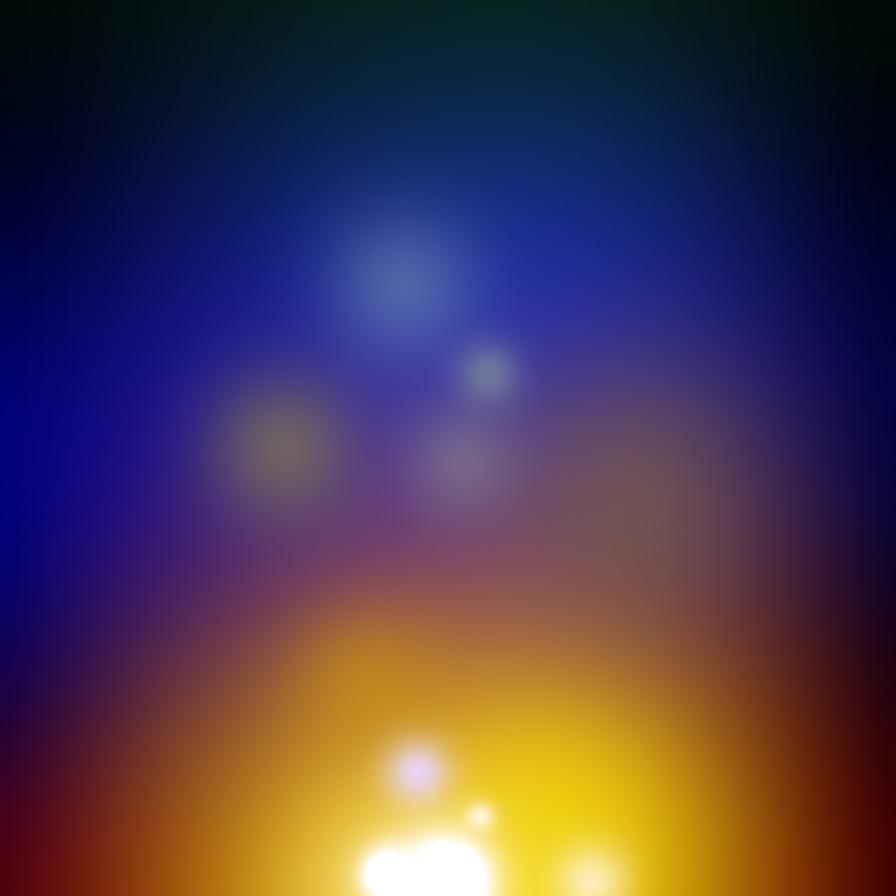
A WebGL 1 fragment shader for this background:

```glsl
precision highp float;
// Soft night-blue to amber haze with blurred glows and bright lights at the base.

uniform vec2 u_resolution;

// Bell curve: 1 at zero, falling off over the given width.
float bell(float d, float width) {
  d /= width;
  return exp(-d * d);
}

// Blends a round soft light into the colour; strength above 1 gives a flat core.
vec3 glow(vec3 col, vec2 p, vec2 center, float width, vec3 tint, float strength) {
  return mix(col, tint, min(1.0, strength * bell(length(p - center), width)));
}

// Vertical colour profiles of the side edges and of the central column.
vec3 haze(vec2 p) {
  vec3 left = vec3(0.31 * bell(p.y, 0.22), 0.01, 0.49 * bell(p.y - 0.47, 0.31));
  vec3 right = vec3(0.26 * bell(p.y, 0.3), 0.01, 0.26 * bell(p.y - 0.55, 0.26));
  vec3 side = mix(left, right, smoothstep(0.2, 0.9, p.x));
  side.g += 0.025 * smoothstep(0.8, 1.0, p.y);

  vec3 middle = vec3(
    0.02 + 0.93 * bell(p.y, 0.46),
    0.17 + 0.66 * bell(p.y, 0.28) - 0.03 * smoothstep(0.8, 1.0, p.y),
    0.66 * bell(p.y - 0.62, p.y > 0.62 ? 0.3 : 0.345));

  // The column is off centre and each channel spreads differently.
  float t = (p.x - 0.56) / (p.x < 0.56 ? 0.56 : 0.44);
  vec3 spread = pow(vec3(max(0.0, 1.0 - t * t)), vec3(1.3, 1.7, 1.6));
  return mix(side, middle, spread);
}

void main() {
  vec2 p = gl_FragCoord.xy / u_resolution;
  vec3 col = haze(p);

  // Dim discs floating in the blue
  vec3 steel = vec3(0.45, 0.55, 0.7);
  vec3 olive = vec3(0.5, 0.46, 0.33);
  col = glow(col, p, vec2(0.71, 0.45), 0.16, vec3(0.49, 0.39, 0.26), 0.65);
  col = glow(col, p, vec2(0.45, 0.68), 0.085, steel, 0.58);
  col = glow(col, p, vec2(0.316, 0.5), 0.085, olive, 0.75);
  col = glow(col, p, vec2(0.515, 0.486), 0.065, vec3(0.55, 0.53, 0.55), 0.55);
  col = glow(col, p, vec2(0.545, 0.583), 0.036, vec3(0.55, 0.62, 0.62), 0.6);

  // Amber lobes
  col = glow(col, p, vec2(0.41, 0.235), 0.08, vec3(0.78, 0.56, 0.08), 0.65);
  col = glow(col, p, vec2(0.62, 0.08), 0.13, vec3(0.95, 0.84, 0.02), 0.65);
  col = glow(col, p, vec2(0.45, 0.0), 0.12, vec3(1.0, 0.9, 0.6), 0.7);

  // Bright lights near the base
  vec3 lavender = vec3(0.91, 0.83, 0.97);
  vec3 cream = vec3(1.0, 0.95, 0.83);
  col = glow(col, p, vec2(0.466, 0.138), 0.036, lavender, 0.98);
  col = glow(col, p, vec2(0.536, 0.089), 0.016, cream, 1.0);
  col = glow(col, p, vec2(0.66, 0.015), 0.043, cream, 0.85);
  col = glow(col, p, vec2(0.435, 0.023), 0.03, vec3(1.0), 2.0);
  col = glow(col, p, vec2(0.497, 0.015), 0.05, vec3(1.0), 2.2);

  gl_FragColor = vec4(clamp(col, 0.0, 1.0), 1.0);
}
```
